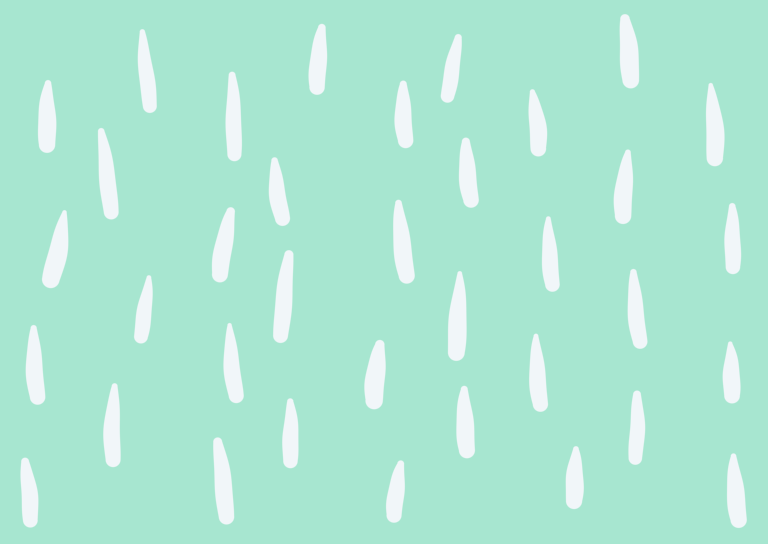
This pattern is drawn by a Shadertoy shader. Its source:

```glsl
// Pale hand-cut raindrops scattered over flat mint green.
// A staggered, jittered grid places the drops; each one is a circle swept
// along a leaning, slightly bent axis while its radius tapers to the tip.

vec4 hash4(vec2 cell) {
    vec4 seed = vec4(dot(cell, vec2(127.1, 311.7)), dot(cell, vec2(269.5, 183.3)),
                     dot(cell, vec2(419.2, 371.9)), dot(cell, vec2(73.7, 241.3)));
    return fract(sin(seed + 4.7) * 43758.547);
}

// Signed distance to an upright drop centred on the origin.
float dropDistance(vec2 p, float axisLength, float girth, float taper, float bend) {
    float along = clamp(p.y / axisLength + 0.5, 0.0, 1.0);
    float radius = girth * (0.85 + 0.7 * along - taper * along * along);
    float axisX = bend * (along * (1.0 - along) - 0.15);
    axisX += 0.0007 * sin(along * 9.0 + bend * 400.0);   // cut-paper wobble
    return length(p - vec2(axisX, (along - 0.5) * axisLength)) - radius;
}

void mainImage(out vec4 fragColor, in vec2 fragCoord) {
    const vec3 mint = vec3(0.655, 0.902, 0.815);
    const vec3 paleWhite = vec3(0.945, 0.965, 0.975);
    const int columns = 9;
    const int rows = 4;

    vec2 p = fragCoord / iResolution.y;
    float columnWidth = iResolution.x / iResolution.y / float(columns);
    float nearest = 1.0;

    for (int i = 0; i < columns; i++) {
        for (int j = 0; j < rows; j++) {
            vec2 cell = vec2(i, j);
            vec4 place = hash4(cell);
            vec4 form = hash4(cell + 31.0);

            // Neighbouring columns are offset by half a row.
            float stagger = 0.5 * mod(cell.x, 2.0);
            vec2 centre = vec2((cell.x + 0.5) * columnWidth,
                               mix(0.11, 0.89, (cell.y + stagger) / 3.5));
            centre += (place.xy - 0.5) * vec2(0.085, 0.04);

            // Most drops tip slightly left, some lean clearly right.
            float lean = place.z < 0.7 ? mix(-0.13, 0.05, place.w)
                                       : mix(0.08, 0.22, place.w);
            float c = cos(lean), s = sin(lean);
            vec2 q = mat2(c, s, -s, c) * (p - centre);

            float d = dropDistance(q, mix(0.095, 0.15, form.x),
                                   mix(0.0145, 0.0192, form.y),
                                   mix(1.02, 1.34, form.z),
                                   (form.w - 0.5) * 0.025);
            nearest = min(nearest, d);
        }
    }

    // Edge softened over about one pixel.
    float softness = 0.8 / iResolution.y;
    float coverage = 1.0 - smoothstep(-softness, softness, nearest);
    fragColor = vec4(mix(mint, paleWhite, coverage), 1.0);
}
```
